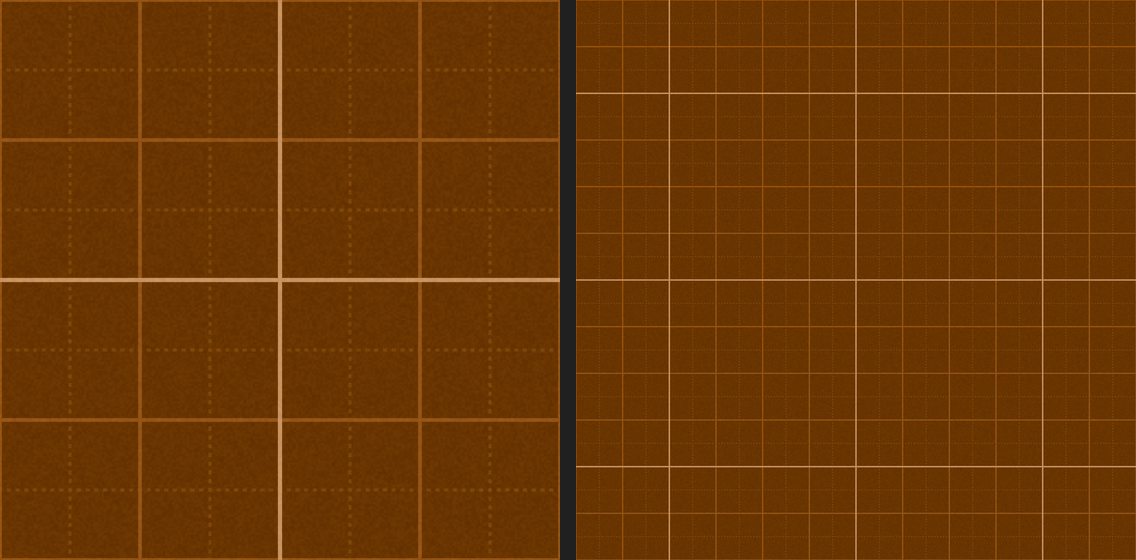
Left, the tile; right, the same tile 3 across and 3 down.
This pattern is drawn by a WebGL 2 fragment shader. Its source:

```glsl
#version 300 es
precision highp float;
// Draws a grainy brown four by four grid with dotted half lines and a pale central cross.

uniform vec2 u_resolution;
out vec4 fragColor;

const float CELLS = 4.0;
const float DOTS_PER_CELL = 16.0;
const float GRAIN_CELLS = 256.0;

const vec3 GROUND = vec3(0.41, 0.205, 0.0);
const vec3 DOT = vec3(0.51, 0.295, 0.05);
const vec3 RULE = vec3(0.59, 0.335, 0.085);
const vec3 CROSS = vec3(0.79, 0.58, 0.38);

// Sine-free hash of a lattice point
float hash(vec2 p) {
    vec3 q = fract(vec3(p.xyx) * 0.1031);
    q += dot(q, q.yzx + 33.33);
    return fract((q.x + q.y) * q.z);
}

// Value noise that wraps after a whole number of cells
float wrappedNoise(vec2 uv, float cells) {
    vec2 p = uv * cells;
    vec2 i = floor(p);
    vec2 f = p - i;
    f = f * f * (3.0 - 2.0 * f);
    float a = hash(mod(i, cells));
    float b = hash(mod(i + vec2(1.0, 0.0), cells));
    float c = hash(mod(i + vec2(0.0, 1.0), cells));
    float d = hash(mod(i + 1.0, cells));
    return mix(mix(a, b, f.x), mix(c, d, f.x), f.y);
}

// Distance to the nearest of evenly spaced lines, in canvas units
vec2 lineDistance(vec2 uv, float count, float offset) {
    return abs(fract(uv * count - offset + 0.5) - 0.5) / count;
}

// Soft coverage of a stroke of the given width
vec2 stroke(vec2 dist, float width, float blur) {
    return 1.0 - smoothstep(0.5 * width - blur, 0.5 * width + blur, dist);
}

float either(vec2 v) {
    return max(v.x, v.y);
}

void main() {
    vec2 uv = gl_FragCoord.xy / u_resolution;
    float blur = max(0.0013, 0.75 / min(u_resolution.x, u_resolution.y));

    // Fine grain over the ground
    float fine = wrappedNoise(uv, GRAIN_CELLS) - 0.5;
    float coarse = wrappedNoise(uv, GRAIN_CELLS * 0.5) - 0.5;
    float grain = fine * 0.045 + coarse * 0.015;

    // Dots along the middle of each cell
    vec2 halfLines = stroke(lineDistance(uv, CELLS, 0.5), 0.0055, blur);
    vec2 dashes = stroke(lineDistance(uv, CELLS * DOTS_PER_CELL, 0.0), 0.0075, blur);
    float dots = either(halfLines * dashes.yx);

    // Cell borders and the central cross
    float rules = either(stroke(lineDistance(uv, CELLS, 0.0), 0.0065, blur));
    float cross = either(stroke(lineDistance(uv, 1.0, 0.5), 0.0075, blur));

    vec3 color = mix(GROUND, DOT, dots * 0.85);
    color = mix(color, RULE, rules);
    color = mix(color, CROSS, cross);
    color += grain * vec3(1.0, 0.75, 0.3);
    fragColor = vec4(clamp(color, 0.0, 1.0), 1.0);
}
```
